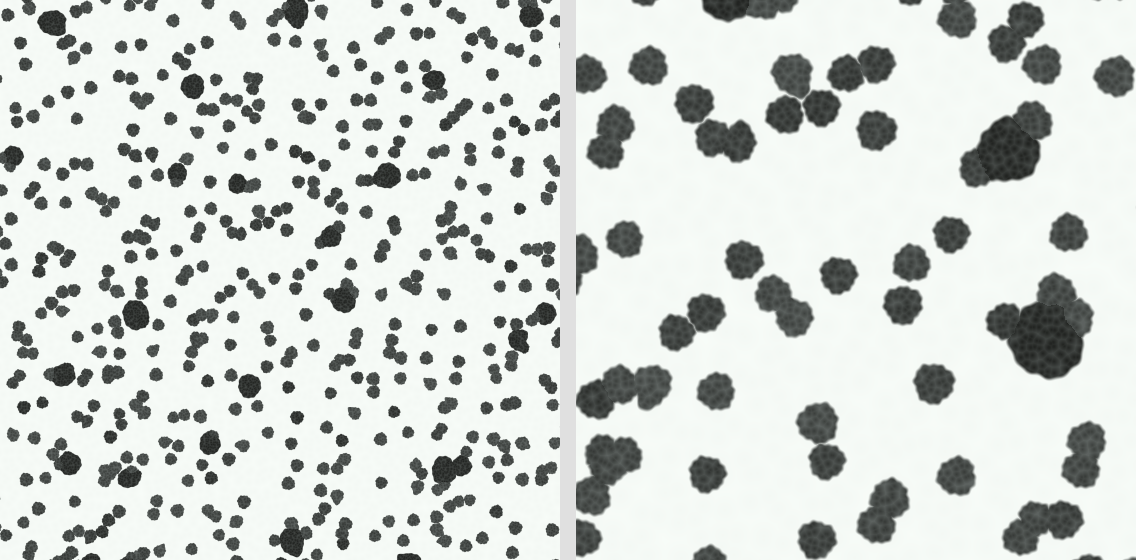
Left: the whole. Right: its middle third, enlarged.
Write a WebGL 1 fragment shader that draws this pattern.

```glsl
precision highp float;
// Ink spatter on pale paper: many small round dots, some with a touching
// companion, and a few large dark blots with side lobes. Both are scattered on
// jittered grids, outlined with layered sines and mottled by cellular noise.

uniform vec2 u_resolution;

const float TAU = 6.2831853;
const vec3 PAPER = vec3(0.962, 0.98, 0.964);
const vec3 INK_DARK = vec3(0.16, 0.17, 0.16);
const vec3 INK_PALE = vec3(0.33, 0.35, 0.34);

const float DOT_GRID = 20.0;         // cells per canvas side
const float DOT_RADIUS = 0.0113;
const float DOT_PRESENCE = 0.96;
const float COMPANION_SHARE = 0.24;
const float DOT_TONE = 0.73;         // 0 = dark ink, 1 = pale ink
const float BLOT_GRID = 5.0;
const float BLOT_RADIUS = 0.0205;
const float BLOT_PRESENCE = 0.9;
const float BLOT_TONE = 0.2;
const float JITTER = 0.94;
const float SPIKE_SHARE = 0.12;
const float EDGE = 0.00135;          // half width of the soft edge
const float GRAIN_SCALE = 230.0;
const float GRAIN_CONTRAST = 0.85;
const float PAPER_SCALE = 75.0;
const float PAPER_CONTRAST = 0.014;

vec2 hash2(vec2 p) {
  vec3 q = fract(p.xyx * vec3(0.1031, 0.1030, 0.0973));
  q += dot(q, q.yzx + 33.33);
  return fract((q.xx + q.yz) * q.zy);
}

vec2 direction(float turn) {
  return vec2(cos(TAU * turn), sin(TAU * turn));
}

// Distance to the nearest feature point, centred on zero
float cellular(vec2 p) {
  vec2 cell = floor(p);
  float nearest = 2.0;
  for (int j = -1; j <= 1; j++) {
    for (int i = -1; i <= 1; i++) {
      vec2 c = cell + vec2(float(i), float(j));
      nearest = min(nearest, length(c + hash2(c + 71.0) - p));
    }
  }
  return nearest - 0.45;
}

// Signed distance to a ragged disc, sometimes drawn out to a point
float stain(vec2 d, float radius, float roughness, vec2 seed) {
  float a = atan(d.y, d.x);
  vec2 phase = seed * TAU;
  float outline = 0.05 * sin(3.0 * a + phase.x) + 0.035 * sin(7.0 * a + phase.y)
                + 0.028 * sin(13.0 * a + phase.x + phase.y);
  float spike = step(1.0 - SPIKE_SHARE, seed.x)
              * 0.4 * pow(max(cos(a - phase.y), 0.0), 14.0);
  return length(d) - radius * (1.0 + roughness * (outline + spike));
}

float smoothMin(float a, float b, float k) {
  float h = max(k - abs(a - b), 0.0) / k;
  return min(a, b) - 0.25 * h * h * k;
}

// Both layers return vec2(signed distance, ink tone)
vec2 nearer(vec2 a, vec2 b) {
  return a.x < b.x ? a : b;
}

vec2 dotLayer(vec2 uv) {
  vec2 cell = floor(uv * DOT_GRID);
  vec2 result = vec2(1.0, DOT_TONE);
  for (int j = -1; j <= 1; j++) {
    for (int i = -1; i <= 1; i++) {
      vec2 c = cell + vec2(float(i), float(j));
      vec2 place = hash2(c + 11.0), look = hash2(c + 137.0);
      vec2 chance = hash2(c + 251.0), pair = hash2(c + 379.0);
      if (chance.x > DOT_PRESENCE) continue;
      vec2 d = uv - (c + 0.5 + JITTER * (place - 0.5)) / DOT_GRID;
      float radius = DOT_RADIUS * mix(0.93, 1.07, look.y);
      float tone = DOT_TONE + 0.3 * (look.x - 0.5) - 0.3 * step(0.93, pair.y);
      result = nearer(result, vec2(stain(d, radius, 1.0, look), tone));
      if (chance.y < COMPANION_SHARE) {
        vec2 offset = direction(pair.x) * radius * mix(1.2, 2.0, pair.y);
        float companion = stain(d - offset, radius * 0.98, 1.0, pair);
        result = nearer(result, vec2(companion, tone - 0.06));
      }
    }
  }
  return result;
}

vec2 blotLayer(vec2 uv) {
  vec2 cell = floor(uv * BLOT_GRID);
  float nearest = 1.0;
  for (int j = -1; j <= 1; j++) {
    for (int i = -1; i <= 1; i++) {
      vec2 c = cell + vec2(float(i), float(j));
      vec2 place = hash2(c + 523.0), look = hash2(c + 641.0), lobe = hash2(c + 787.0);
      if (hash2(c + 907.0).x > BLOT_PRESENCE) continue;
      vec2 d = uv - (c + 0.5 + JITTER * (place - 0.5)) / BLOT_GRID;
      float radius = BLOT_RADIUS * mix(0.82, 1.2, look.y);
      vec2 stretch = 1.0 + vec2(0.2, -0.2) * (lobe.x - 0.5);
      float blot = stain(d * stretch, radius, 0.7, look);
      if (lobe.y > 0.5) {
        vec2 offset = direction(lobe.x) * radius * mix(0.6, 1.1, look.x);
        float side = stain(d - offset, radius * 0.55, 1.0, lobe);
        blot = smoothMin(blot, side, radius * 0.25);
      }
      nearest = min(nearest, blot);
    }
  }
  return vec2(nearest, BLOT_TONE);
}

void main() {
  float side = min(u_resolution.x, u_resolution.y);
  vec2 uv = gl_FragCoord.xy / side;
  vec2 ink = nearer(dotLayer(uv), blotLayer(uv));
  float broad = cellular(uv * PAPER_SCALE);
  float tone = ink.y + GRAIN_CONTRAST * cellular(uv * GRAIN_SCALE) + 0.2 * broad;
  vec3 inkColor = mix(INK_DARK, INK_PALE, clamp(tone, -0.15, 1.2));
  float soft = max(EDGE, 0.6 / side);
  float coverage = 1.0 - smoothstep(-soft, soft, ink.x);
  gl_FragColor = vec4(mix(PAPER + PAPER_CONTRAST * broad, inkColor, coverage), 1.0);
}
```
